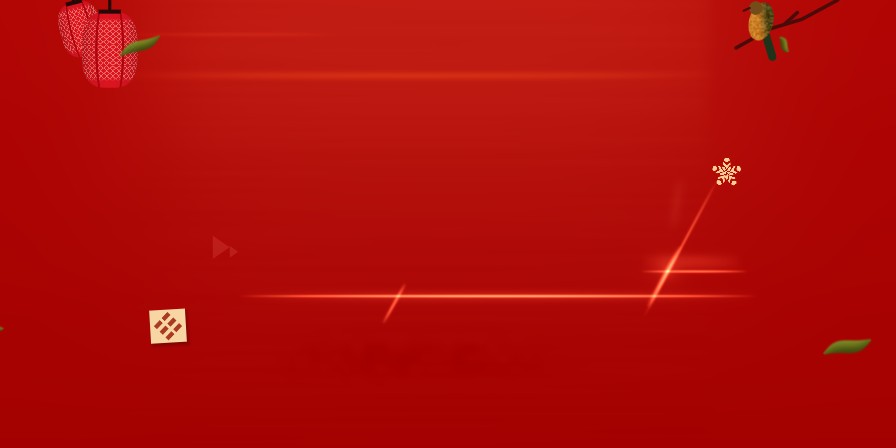
Write a Shadertoy shader that draws this background.

```glsl
// Canvas height is 100 units.
float unitsPerPixel() { return 100.0 / iResolution.y; }

float fill(float d) { return clamp(0.5 - d / unitsPerPixel(), 0.0, 1.0); }

mat2 rotate(float a) { return mat2(cos(a), -sin(a), sin(a), cos(a)); }

float hash(vec2 p) { return fract(sin(dot(p, vec2(127.1, 311.7))) * 43758.5453); }

float noise(vec2 p) {
    vec2 i = floor(p), f = fract(p);
    f = f * f * (3.0 - 2.0 * f);
    return mix(mix(hash(i), hash(i + vec2(1, 0)), f.x),
               mix(hash(i + vec2(0, 1)), hash(i + vec2(1, 1)), f.x), f.y);
}

float segment(vec2 p, vec2 a, vec2 b) {
    vec2 d = b - a;
    return length(p - a - d * clamp(dot(p - a, d) / dot(d, d), 0.0, 1.0));
}

float ellipse(vec2 p, vec2 r) { return (length(p / r) - 1.0) * min(r.x, r.y); }

float box(vec2 p, vec2 r) {
    vec2 d = abs(p) - r;
    return length(max(d, 0.0)) + min(max(d.x, d.y), 0.0);
}

// Light streak fading towards both ends
float streak(vec2 p, vec2 a, vec2 b, float width) {
    vec2 d = b - a;
    float t = dot(p - a, d) / dot(d, d);
    float across = length(p - a - d * t) / width;
    return max(4.0 * t * (1.0 - t), 0.0) * exp(-across * across);
}

void leaf(inout vec3 col, vec2 p, vec2 a, vec2 b, float width) {
    vec2 d = b - a, n = normalize(vec2(-d.y, d.x));
    float t = dot(p - a, d) / dot(d, d);
    float bell = 4.0 * t * (1.0 - t);
    float side = dot(p - a, n) - 0.35 * width * sin(6.283 * t);
    vec3 green = mix(vec3(0.22, 0.32, 0.05), vec3(0.45, 0.58, 0.15), smoothstep(-width, width, side));
    col = mix(col, green, 0.9 * smoothstep(0.5, -0.3, abs(side) - width * bell) * step(0.0, bell));
}

void lantern(inout vec3 col, vec2 p, vec2 r) {
    vec2 q = p / r;
    float body = fill((pow(pow(abs(q.x), 3.0) + pow(abs(q.y), 3.0), 0.333) - 1.0) * r.x);
    float bulge = q.x / sqrt(max(1.15 - 0.45 * q.y * q.y, 0.1));
    vec2 lace = abs(fract(vec2(asin(clamp(bulge, -1.0, 1.0)) * 4.5, p.y * 0.85)) - 0.5);
    float holes = smoothstep(0.15, 0.05, abs(lace.x + lace.y - 0.45));
    float window = smoothstep(0.84, 0.72, abs(q.y));
    float ribs = smoothstep(0.06, 0.02, abs(abs(bulge) - 0.45));
    vec3 paper = mix(vec3(0.86, 0.08, 0.13), vec3(1.0, 0.57, 0.5), holes * window * 0.75);
    paper = mix(paper, vec3(0.7, 0.02, 0.06), ribs) * (1.0 - 0.18 * q.x * q.x);
    col = mix(col, paper, body);
    vec3 dark = vec3(0.15, 0.03, 0.03);
    col = mix(col, dark, fill(box(p - vec2(0, r.y), vec2(r.x * 0.4, 0.45))));
    col = mix(col, dark, fill(box(p - vec2(0, r.y + 2.0), vec2(0.35, 2.0))));
}

void bird(inout vec3 col, vec2 p) {
    vec3 bark = vec3(0.3, 0.04, 0.03);
    float branch = min(segment(p, vec2(164.3, 89.3), vec2(172, 93.6)),
                       segment(p, vec2(172, 93.6), vec2(179, 95.7)));
    branch = min(branch, segment(p, vec2(179, 95.7), vec2(187, 100)));
    branch = min(branch, segment(p, vec2(175, 94.5), vec2(178, 97.2)));
    col = mix(col, bark, fill(branch - 0.4));
    leaf(col, p, vec2(174, 91.8), vec2(176, 88.3), 0.7);
    col = mix(col, vec3(0.12, 0.2, 0.1), fill(segment(p, vec2(171, 92), vec2(172.4, 87.3)) - 0.9));
    vec2 q = rotate(-0.25) * (p - vec2(169.9, 95.2));
    vec3 plumage = mix(vec3(0.8, 0.5, 0.15), vec3(0.3, 0.27, 0.08), smoothstep(-1.0, 2.0, q.x + 0.4 * q.y));
    plumage += 0.18 * (noise(p * 2.5) - 0.5);
    col = mix(col, plumage, fill(ellipse(q, vec2(2.7, 4.3))));
    col = mix(col, vec3(0.45, 0.3, 0.1), fill(length(p - vec2(168.7, 98.2)) - 1.5));
    col = mix(col, bark, fill(segment(p, vec2(167.3, 98.2), vec2(166, 97.6)) - 0.25));
}

// Cream card with an abstract lattice
void card(inout vec3 col, vec2 p) {
    col *= 1.0 - 0.3 * smoothstep(1.0, -1.0, box(p - vec2(0.4, -0.6), vec2(3.9, 3.6)));
    vec2 q = rotate(0.75) * p;
    float bars = smoothstep(0.15, 0.3, abs(fract(q.y * 0.55) - 0.5));
    bars *= smoothstep(0.2, 0.4, abs(q.x));
    col = mix(col, vec3(0.97, 0.84, 0.64), fill(box(p, vec2(4.0, 3.7))));
    col = mix(col, vec3(0.62, 0.12, 0.06), 0.85 * bars * fill(box(q, vec2(2.2, 2.3))));
}

// Gold paper-cut wings
void wings(inout vec3 col, vec2 p) {
    vec2 q = rotate(0.3) * p;
    float a = atan(q.y, q.x), r = length(q);
    float edge = r - 2.5 - 0.9 * cos(5.0 * a);
    float cuts = smoothstep(-0.2, 0.3, sin(r * 4.0 + 3.0 * cos(5.0 * a)) + 0.35);
    col = mix(col, vec3(1.0, 0.8, 0.58), fill(edge) * cuts);
}

void mainImage(out vec4 fragColor, in vec2 fragCoord) {
    vec2 p = fragCoord * unitsPerPixel();
    p.x += 100.0 - 50.0 * iResolution.x / iResolution.y;

    // Red backdrop, lighter in the upper middle
    float height = p.y / 100.0;
    float middle = exp(-pow(abs(p.x - 98.0) / 72.0, 4.0));
    vec3 col = mix(vec3(0.64, 0.004, 0.004), vec3(0.695, 0.02, 0.015), height);
    col += middle * vec3(0.045, 0.065, 0.045) * smoothstep(0.0, 0.95, height);
    float panel = smoothstep(18.0, 50.0, p.x) * smoothstep(161.0, 155.0, p.x);
    col += panel * vec3(0.02, 0.025, 0.015) * smoothstep(45.0, 95.0, p.y);
    col += 0.008 * panel * (noise(vec2(p.x * 0.02, p.y * 0.8)) - 0.5);
    col -= 0.025 * noise(p * 0.4) * exp(-pow((p.x - 94.0) / 28.0, 4.0) - pow((p.y - 20.0) / 4.0, 2.0));

    // Soft bands and faint shards
    col += vec3(0.09, 0.08, 0.01) * streak(p, vec2(26, 83.1), vec2(161, 83.1), 0.9);
    col += vec3(0.05, 0.04, 0.01) * streak(p, vec2(28, 92.3), vec2(76, 92.3), 0.5);
    for (int i = 0; i < 2; i++) {
        float k = float(i);
        vec2 q = p - vec2(47.5 + 3.8 * k, 44.8 - k);
        float shard = max(-q.x, abs(q.y) + 0.7 * q.x - 2.6 + 1.3 * k);
        col += vec3(0.06, 0.08, 0.07) * fill(shard);
    }
    col += vec3(0.03, 0.04, 0.03) * streak(p, vec2(150, 48), vec2(152, 61), 1.3);

    // Bright crossing streaks
    vec3 glow = vec3(0.35, 0.28, 0.18);
    col += 2.0 * glow * streak(p, vec2(53, 33.9), vec2(169, 33.9), 0.3);
    col += 0.3 * glow * streak(p, vec2(53, 33.9), vec2(169, 33.9), 1.2);
    col += 1.1 * glow * streak(p, vec2(85.4, 27.6), vec2(90.6, 36.9), 0.4);
    col += 0.8 * glow * streak(p, vec2(143.7, 29.2), vec2(160, 59.6), 0.35);
    col += 1.5 * glow * streak(p, vec2(144.5, 31.2), vec2(152, 45.2), 0.5);
    col += 1.3 * glow * streak(p, vec2(143, 39.4), vec2(167, 39.4), 0.3);
    col += 0.3 * glow * streak(p, vec2(143, 41.5), vec2(166, 41.5), 1.7);
    col += 0.5 * glow * exp(-length(p - vec2(149, 39.6)) / 1.8);

    // Ornaments
    lantern(col, rotate(0.25) * (p - vec2(18, 93.5)), vec2(4.6, 6.1));
    lantern(col, p - vec2(24.5, 88.9), vec2(6.2, 8.5));
    leaf(col, p, vec2(26.8, 87.5), vec2(35.7, 92), 1.1);
    leaf(col, p, vec2(183.8, 21), vec2(194.5, 24.2), 1.4);
    leaf(col, p, vec2(-3, 27.2), vec2(0.8, 26.6), 0.6);
    bird(col, p);
    card(col, rotate(0.06) * (p - vec2(37.5, 27.2)));
    wings(col, p - vec2(162.2, 61.5));

    fragColor = vec4(clamp(col, 0.0, 1.0), 1.0);
}
```
